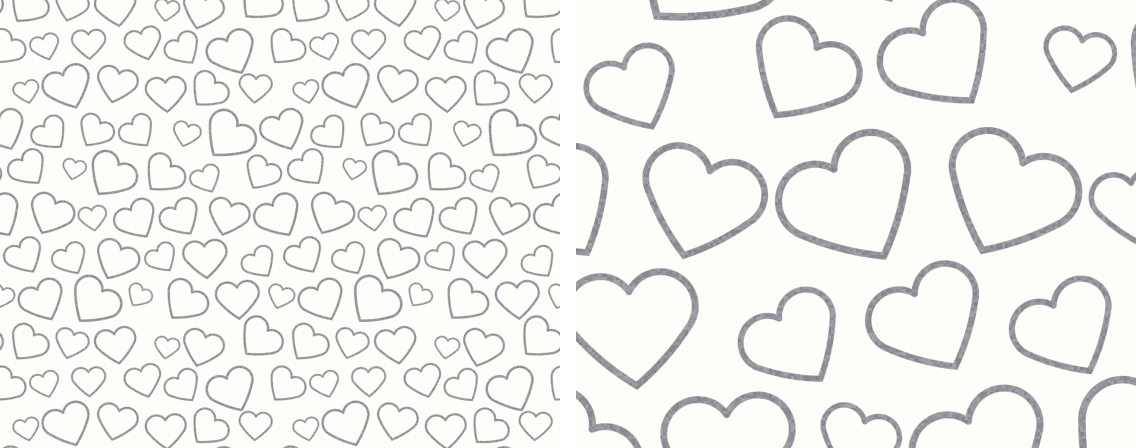
Left: the whole. Right: its middle third, enlarged.
A Shadertoy shader for this pattern:

```glsl
// Scattered grey heart outlines of mixed size and tilt on warm white paper.
// Hearts sit on a jittered, staggered grid that repeats; neighbours push each
// other apart, then each heart grows until it nearly touches the closest one.

const float COLUMNS = 12.0;              // grid columns across the canvas
const float ROW_HEIGHT = 0.904;          // row spacing in column widths
const vec2 REPEAT = vec2(6.0, 8.0);      // cells in one repeat of the pattern
const float GAP = 0.04;                  // free margin around each heart
const vec3 PAPER = vec3(0.992, 0.998, 0.981);
const vec3 INK_DARK = vec3(0.52, 0.52, 0.555);
const vec3 INK_LIGHT = vec3(0.64, 0.64, 0.66);

float hash(vec2 p, float seed) {
    vec3 q = fract(vec3(p.xyx + seed) * vec3(0.1031, 0.1030, 0.0973));
    q += dot(q, q.yzx + 33.33);
    return fract((q.x + q.y) * q.z);
}

vec2 rotate(vec2 p, float angle) {
    float c = cos(angle), s = sin(angle);
    return vec2(c * p.x - s * p.y, s * p.x + c * p.y);
}

float cross2(vec2 a, vec2 b) {
    return a.x * b.y - a.y * b.x;
}

float rowShift(float row) {
    return 0.5 * mod(row, 2.0);
}

// Heart of one cell: centre, wanted half width, tilt.
vec4 seedHeart(vec2 cell) {
    vec2 id = mod(cell, REPEAT) + 3.0;
    vec2 jitter = vec2(hash(id, 1.7), hash(id, 15.3)) - 0.5;
    vec2 centre = cell + 0.5 + vec2(rowShift(cell.y), 0.0) + 0.26 * jitter;
    centre.y *= ROW_HEIGHT;
    float size = mix(0.27, 0.60, hash(id, 29.1));
    float tilt = 1.5 * (hash(id, 47.9) - 0.5);
    return vec4(centre, size, tilt);
}

// Reach of a unit heart in a direction: wide at the lobes, slim by the tip.
float heartReach(vec2 direction, float tilt) {
    vec2 d = rotate(direction, -tilt);
    return 0.9 + 0.1 * abs(d.x) + 0.2 * abs(d.x) * d.y;
}

// Distance to the outline of a heart of half width 1, made of two arcs a side.
float heartOutline(vec2 p) {
    const vec2 LOBE = vec2(0.46, 0.25);
    const float LOBE_RADIUS = 0.53;
    const vec2 JOINT = vec2(0.799, -0.602);   // where lobe and side arc meet
    const float SIDE_OFFSET = 3.5;
    p.x = abs(p.x);
    vec2 q = p - LOBE;
    vec2 notch = vec2(-LOBE.x, sqrt(LOBE_RADIUS * LOBE_RADIUS - LOBE.x * LOBE.x));
    bool onLobe = cross2(notch, q) < 0.0 || cross2(JOINT, q) > 0.0;
    float lobe = abs(length(q) - LOBE_RADIUS);
    float side = abs(length(q + SIDE_OFFSET * JOINT) - LOBE_RADIUS - SIDE_OFFSET);
    return min(onLobe ? lobe : side, length(q - notch));
}

// Push that moves heart a away from heart b when they crowd.
vec2 pushApart(vec4 a, vec4 b) {
    vec2 away = a.xy - b.xy;
    float dist = length(away);
    return 0.45 * away / dist * max(0.0, 1.08 * (a.z + b.z) - dist);
}

// Largest half width of heart a that leaves heart b its fair share.
float roomBeside(vec4 a, vec4 b) {
    vec2 toB = b.xy - a.xy;
    float dist = length(toB);
    vec2 dir = toB / dist;
    return dist * a.z / (a.z * heartReach(dir, a.w) + b.z * heartReach(-dir, b.w));
}

// Ink coverage at p from the hearts of the surrounding cells.
float heartInk(vec2 p, float pixel) {
    float row = floor(p.y / ROW_HEIGHT);
    vec2 home = vec2(floor(p.x - rowShift(row)), row);

    vec4 seeds[49];
    for (int i = 0; i < 49; i++)
        seeds[i] = seedHeart(home + vec2(i % 7 - 3, i / 7 - 3));

    // Ease crowded hearts apart.
    vec4 hearts[25];
    for (int i = 0; i < 25; i++) {
        int centre = (i / 5 + 1) * 7 + i % 5 + 1;
        vec4 heart = seeds[centre];
        vec2 push = vec2(0.0);
        for (int k = 0; k < 9; k++)
            if (k != 4) push += pushApart(heart, seeds[centre + (k / 3 - 1) * 7 + k % 3 - 1]);
        heart.xy += push;
        hearts[i] = heart;
    }

    // Grow the nearest nine hearts and stroke their outlines.
    float ink = 0.0;
    for (int i = 0; i < 9; i++) {
        int centre = (i / 3 + 1) * 5 + i % 3 + 1;
        vec4 heart = hearts[centre];
        float size = min(1.25 * heart.z, 0.67);
        for (int k = 0; k < 9; k++)
            if (k != 4) size = min(size, roomBeside(heart, hearts[centre + (k / 3 - 1) * 5 + k % 3 - 1]));
        size = max(size - GAP, 0.18);
        float halfStroke = 0.011 + 0.029 * size;
        float dist = size * heartOutline(rotate(p - heart.xy, -heart.w) / size);
        ink = max(ink, 1.0 - smoothstep(halfStroke - 0.8 * pixel, halfStroke + 0.8 * pixel, dist));
    }
    return ink;
}

void mainImage(out vec4 fragColor, in vec2 fragCoord) {
    float pixel = COLUMNS / iResolution.x;
    vec2 p = fragCoord * pixel;
    float grain = hash(floor(p * 45.0), 5.0);   // chalky speckle in the stroke
    vec3 inkColour = mix(INK_DARK, INK_LIGHT, grain);
    fragColor = vec4(mix(PAPER, inkColour, heartInk(p, pixel)), 1.0);
}
```
